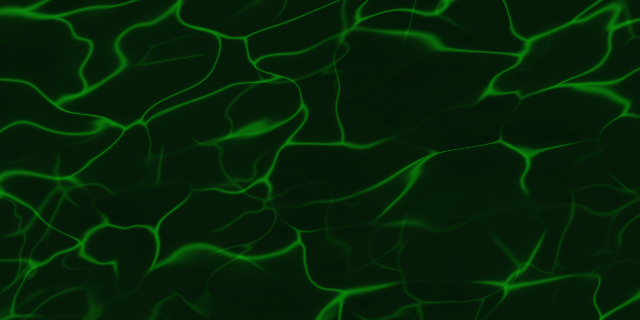
This texture is drawn by a Shadertoy shader. Its source:

```glsl
const vec3 DEEP_GREEN = vec3(0.018, 0.1, 0.028);
const vec3 BRIGHT_GREEN = vec3(0.04, 0.55, 0.04);

vec2 hash2(vec2 cell) {
    vec3 h = fract(vec3(cell.xyx) * vec3(0.1031, 0.1030, 0.0973));
    h += dot(h, h.yzx + 33.33);
    return fract((h.xx + h.yz) * h.zy);
}

// Smooth value noise with two independent channels
vec2 noise2(vec2 p) {
    vec2 i = floor(p);
    vec2 f = p - i;
    vec2 u = f * f * f * (f * (f * 6.0 - 15.0) + 10.0);
    vec2 low = mix(hash2(i), hash2(i + vec2(1, 0)), u.x);
    vec2 high = mix(hash2(i + vec2(0, 1)), hash2(i + vec2(1, 1)), u.x);
    return mix(low, high, u.y);
}

vec2 cellSite(vec2 cell) {
    return cell + 0.5 + 0.8 * (hash2(cell) - 0.5);
}

// Bend the plane so that straight cell borders become wavy strands
vec2 warp(vec2 q, float amount) {
    q += amount * (noise2(q * 1.1 + 31.0) - 0.5);
    return q + 0.33 * amount * (noise2(q * 2.7 + 57.0) - 0.5);
}

// x: distance to the nearest border, y: distance measure to a junction,
// z: random value of the enclosing cell
vec3 cellBorders(vec2 q, vec2 scale) {
    vec2 base = floor(q);
    vec2 home = base;
    vec3 nearest = vec3(9.0);
    for (int y = -2; y <= 2; y++)
    for (int x = -2; x <= 2; x++) {
        vec2 cell = base + vec2(x, y);
        float d = length(cellSite(cell) - q);
        if (d < nearest.x) {
            nearest = vec3(d, nearest.xy);
            home = cell;
        } else if (d < nearest.y) {
            nearest = vec3(nearest.x, d, nearest.y);
        } else {
            nearest.z = min(nearest.z, d);
        }
    }

    vec2 a = cellSite(home) - q;
    float border = 9.0;
    for (int y = -2; y <= 2; y++)
    for (int x = -2; x <= 2; x++) {
        if (x == 0 && y == 0) continue;
        vec2 b = cellSite(home + vec2(x, y)) - q;
        float d = 0.5 * (dot(b, b) - dot(a, a)) / length(scale * (b - a));
        border = min(border, d);
    }
    return vec3(max(border, 0.0), nearest.z - nearest.x, hash2(home + 7.0).x);
}

// Glowing strands that fade in and out and flare where they meet
float strands(vec2 p, vec2 scale, vec2 seed, float width, float bend, vec2 fadeRange) {
    vec2 q = p * scale + seed;
    vec3 cell = cellBorders(warp(q, bend), scale);
    float flare = exp(-9.0 * cell.y);
    float fade = smoothstep(fadeRange.x, fadeRange.y, noise2(q * 1.15 + 83.0).x);
    float swell = 0.7 + 0.6 * noise2(q * 1.7 + 11.0).y;
    float w = width * swell * (1.0 + 1.2 * flare);
    float core = exp(-pow(cell.x / w, 2.0));
    float halo = exp(-cell.x / (w * mix(0.8, 3.2, cell.z)));
    return (0.52 * core + 0.17 * halo) * mix(0.08, 1.0, fade) * (1.0 + 0.4 * flare);
}

void mainImage(out vec4 fragColor, in vec2 fragCoord) {
    vec2 p = fragCoord / iResolution.y;
    vec2 slanted = vec2(p.x, p.y - 0.2 * p.x);

    // Main net and a fainter, broken set of curls
    float light = strands(slanted, vec2(3.2, 5.4), vec2(20.0, 40.0),
                          0.006, 0.8, vec2(0.15, 0.5));
    light += 0.4 * strands(slanted, vec2(4.0, 5.6), vec2(70.0, 90.0),
                           0.006, 1.0, vec2(0.5, 0.8));

    // Dim mottling of the water between the strands
    float mottle = noise2(slanted * vec2(3.0, 5.0) + 15.0).x - 0.5;
    mottle += 0.6 * (noise2(warp(slanted * vec2(9.0, 22.0), 1.5) + 45.0).y - 0.5);

    vec3 color = DEEP_GREEN * (1.0 + 0.16 * mottle);
    color = mix(color, BRIGHT_GREEN, min(light, 1.1));
    fragColor = vec4(color, 1.0);
}
```
